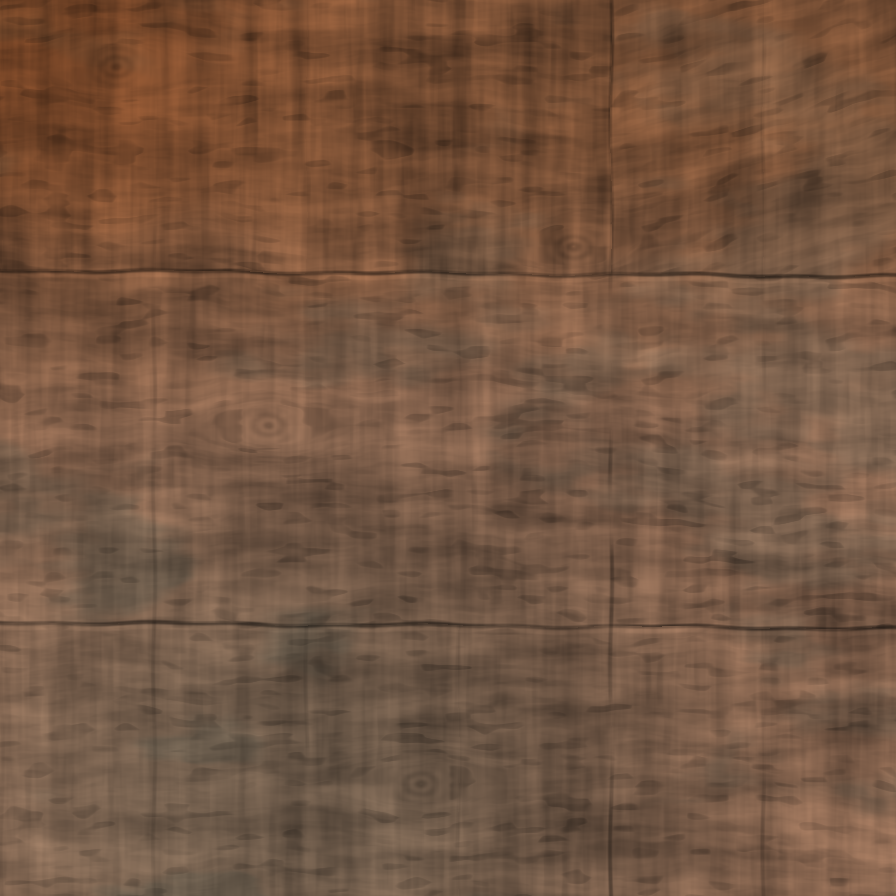
Reproduce this texture procedurally as a Shadertoy shader.

```glsl
#define BOARD_HEIGHT 0.393
#define SEAM_Y 0.302
#define JOINT_X 0.682
#define JOINT_STEP 0.17
#define SEAM_WIDTH 0.0028
#define GRAIN 0.50
#define SAW_MARKS 0.36
#define KNOTS 4
#define TAN vec3(0.530, 0.394, 0.308)
#define RUST vec3(0.480, 0.318, 0.212)
#define SMOKE vec3(0.375, 0.325, 0.270)

float hash(vec2 p) {
    vec3 q = fract(p.xyx * 0.1031);
    q += dot(q, q.yzx + 33.33);
    return fract((q.x + q.y) * q.z);
}

// Smooth cellular noise: cell values blended by distance
float cells(vec2 p) {
    vec2 base = floor(p);
    float total = 0.0, weights = 0.0;
    for (int j = -1; j <= 1; j++)
    for (int i = -1; i <= 1; i++) {
        vec2 cell = base + vec2(i, j);
        vec2 site = cell + 0.15 + 0.7 * vec2(hash(cell), hash(cell + 57.0));
        vec2 d = p - site;
        float w = exp(-6.0 * dot(d, d));
        total += w * hash(cell + 113.0);
        weights += w;
    }
    return total / weights;
}

// Four octaves, centred on zero
float layers(vec2 p) {
    float sum = 0.0, amp = 0.5;
    for (int i = 0; i < 4; i++) {
        sum += amp * (cells(p) - 0.5);
        p = p * 2.03 + 17.3;
        amp *= 0.55;
    }
    return sum;
}

float line(float d, float width) {
    return 1.0 - smoothstep(0.25 * width, width + 0.7 / iResolution.y, abs(d));
}

void mainImage(out vec4 fragColor, in vec2 fragCoord) {
    vec2 uv = fragCoord / iResolution.xy;
    float cloud = layers(uv * vec2(3.0, 5.0) + 4.0);

    // Board rows and the blocks along them
    float wobble = 0.0012 * sin(uv.x * 23.0) + 0.0008 * sin(uv.x * 61.0 + 1.0);
    float across = (uv.y - SEAM_Y + 0.007 * (uv.x - 0.5) + wobble) / BOARD_HEIGHT;
    float row = floor(across);
    float along = (uv.x - JOINT_X + 0.0012 * sin(uv.y * 31.0)) / JOINT_STEP;
    float block = floor(along), joint = round(along);
    float upper = step(0.5, row), right = step(0.0, along);

    // Knots darken the wood and bend the grain around them
    float knot = 0.0, bend = 0.0;
    for (int i = 0; i < KNOTS; i++) {
        float n = float(i);
        vec2 d = uv - vec2(0.13 + JOINT_STEP * n, fract(0.925 + 0.6 * n));
        float r = length(d * vec2(1.0, 1.5)) + 0.03 * cloud;
        float core = exp(-r * r * 1600.0);
        knot += core * (0.6 + 0.4 * sin(r * 420.0));
        bend += 0.025 * exp(-r * r * 250.0) * sign(d.y) * smoothstep(0.0, 0.02, abs(d.y));
    }

    // Lengthwise grain, upright saw marks and short pores
    float slope = 0.22 * upper * right;
    float y = uv.y - slope * uv.x + 0.035 * cloud - bend;
    float grain = layers(vec2(uv.x * 9.0, y * 42.0) + row * 31.0);
    float saw = layers(vec2(uv.x * 38.0, uv.y * 2.5) + row * 19.0);
    float weave = cells(vec2(uv.x * 150.0, uv.y * 22.0)) - 0.5;
    float pores = smoothstep(0.68, 0.95, cells(vec2(uv.x * 38.0, y * 125.0)));

    // Warm upper boards, pale middle, smoky lower left
    float warm = smoothstep(0.50, 0.88, uv.y + 0.15 * cloud);
    vec3 color = mix(TAN, RUST, warm);
    float haze = 1.0 - smoothstep(0.05, 0.55, length((uv - vec2(0.32, 0.10)) * vec2(0.85, 1.1)));
    float stain = smoothstep(0.04, 0.24, layers(uv * vec2(4.0, 9.0) + 41.0));
    color = mix(color, SMOKE, clamp(0.75 * haze + 0.5 * stain * (1.0 - 0.4 * warm), 0.0, 1.0));
    float corner = exp(-9.0 * dot(uv - vec2(0.0, 1.0), uv - vec2(0.0, 1.0)));
    color *= mix(vec3(1.0), vec3(0.92, 0.80, 0.66), corner);

    // Surface shading
    float sawPower = SAW_MARKS * (1.0 + 0.6 * upper * (1.0 - right));
    float shade = 1.0 + GRAIN * grain + sawPower * saw + 0.40 * cloud;
    shade += 0.09 * weave - 0.15 * pores - 0.22 * knot;
    shade += 0.06 * (hash(vec2(block, row) + 7.0) - 0.5);
    color *= shade;

    // Long seams with a lit lower lip, and worn cross joints
    float seamDist = (across - round(across)) * BOARD_HEIGHT;
    float wear = 0.55 + 0.45 * smoothstep(-0.12, 0.12, layers(vec2(uv.x * 7.0, row)));
    color *= 1.0 - 0.42 * wear * line(seamDist, SEAM_WIDTH);
    color *= 1.0 + 0.09 * line(seamDist + 2.0 * SEAM_WIDTH, SEAM_WIDTH);
    float mainJoint = 1.0 - step(0.5, abs(joint));
    float depth = mix(0.16 * hash(vec2(joint, row) + 3.0), 0.32, mainJoint);
    depth *= smoothstep(-0.2, 0.15, layers(vec2(joint * 5.0, uv.y * 6.0)));
    color *= 1.0 - depth * line((along - joint) * JOINT_STEP, SEAM_WIDTH);

    fragColor = vec4(clamp(color, 0.0, 1.0), 1.0);
}
```
